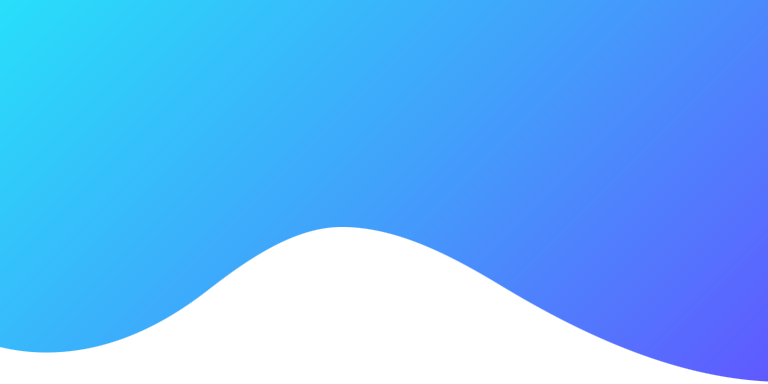
This background is drawn by a WebGL 2 fragment shader. Its source:

```glsl
#version 300 es
precision highp float;
// A diagonal cyan-to-violet gradient above a smooth white wave.

#define CYAN   vec3(0.155, 0.875, 0.980)
#define BLUE   vec3(0.255, 0.630, 0.985)
#define VIOLET vec3(0.375, 0.350, 1.000)
#define WHITE  vec3(1.0)
#define KNOT_COUNT 6

uniform vec2 u_resolution;
out vec4 fragColor;

// Wave knots: x, height, slope, in fractions of the canvas
const vec3 KNOTS[KNOT_COUNT] = vec3[KNOT_COUNT](
    vec3(0.000, 0.0964, -0.48),
    vec3(0.060, 0.0820,  0.00),
    vec3(0.271, 0.2448,  1.56),
    vec3(0.445, 0.4089,  0.00),
    vec3(0.651, 0.2578, -1.21),
    vec3(1.000, 0.0065, -0.10));

// Cubic Hermite curve between two knots
float hermite(vec3 a, vec3 b, float x) {
    float span = b.x - a.x;
    float t = clamp((x - a.x) / span, 0.0, 1.0);
    float s = 1.0 - t;
    return mix(a.y, b.y, t * t * (3.0 - 2.0 * t))
         + span * t * s * (a.z * s - b.z * t);
}

float waveHeight(float x) {
    float height = KNOTS[0].y;
    for (int i = 0; i < KNOT_COUNT - 1; i++) {
        if (x >= KNOTS[i].x) height = hermite(KNOTS[i], KNOTS[i + 1], x);
    }
    return height;
}

// Three-stop gradient running from the upper left to the lower right
vec3 skyColor(vec2 uv) {
    float t = (2.0 * uv.x + 1.0 - uv.y) / 3.0;
    return t < 0.5 ? mix(CYAN, BLUE, 2.0 * t)
                   : mix(BLUE, VIOLET, 2.0 * t - 1.0);
}

void main() {
    vec2 uv = gl_FragCoord.xy / u_resolution;

    // Signed height above the wave, softened over one pixel
    float above = uv.y - waveHeight(uv.x);
    float coverage = clamp(above / fwidth(above) + 0.5, 0.0, 1.0);

    fragColor = vec4(mix(WHITE, skyColor(uv), coverage), 1.0);
}
```
